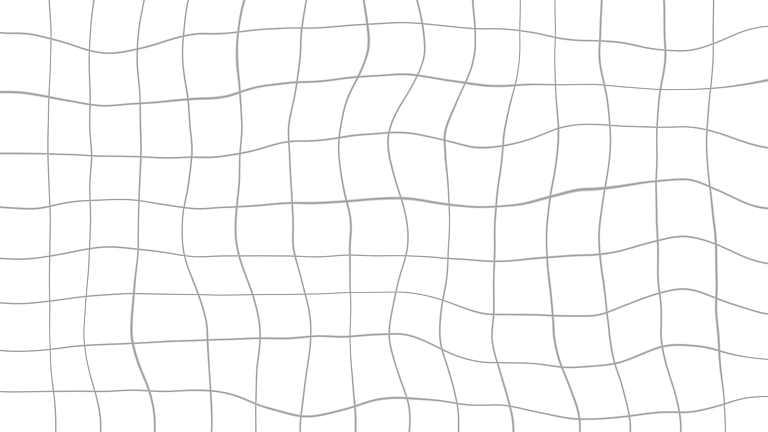
Give the GLSL for this pattern, as a Shadertoy shader.

```glsl
vec2 hash2(vec2 p) {
    vec2 q = vec2(dot(p, vec2(127.1, 311.7)), dot(p, vec2(269.5, 183.3)));
    return fract(sin(q) * 43758.5453);
}

// Smooth value noise with two independent channels, each from -1 to 1
vec2 noise2(vec2 p) {
    vec2 cell = floor(p);
    vec2 f = fract(p);
    vec2 blend = f * f * (3.0 - 2.0 * f);
    vec2 low = mix(hash2(cell), hash2(cell + vec2(1.0, 0.0)), blend.x);
    vec2 high = mix(hash2(cell + vec2(0.0, 1.0)), hash2(cell + 1.0), blend.x);
    return 2.0 * mix(low, high, blend.y) - 1.0;
}

void mainImage(out vec4 fragColor, in vec2 fragCoord) {
    // One unit per grid cell
    vec2 grid = fragCoord / iResolution.y * 8.26 + vec2(0.234, 0.426);

    // Broad bends plus a slight hand-drawn wobble
    vec2 bend = 0.38 * noise2(grid * 0.55 + 3.7);
    vec2 wobble = 0.025 * noise2(grid * 1.7 + 21.3);
    vec2 warped = grid + bend + wobble;

    // Distance to the nearest of 14 columns and 8 rows; stretching varies the width
    vec2 nearestLine = clamp(round(warped), vec2(1.0), vec2(14.0, 8.0));
    vec2 dist = abs(warped - nearestLine);

    // Soft strokes, never thinner than a pixel
    float reach = max(0.031, 8.26 / iResolution.y);
    vec2 ink = 1.0 - smoothstep(0.0, reach, dist);
    float stroke = max(ink.x, ink.y);

    fragColor = vec4(mix(vec3(1.0), vec3(0.61), stroke), 1.0);
}
```
